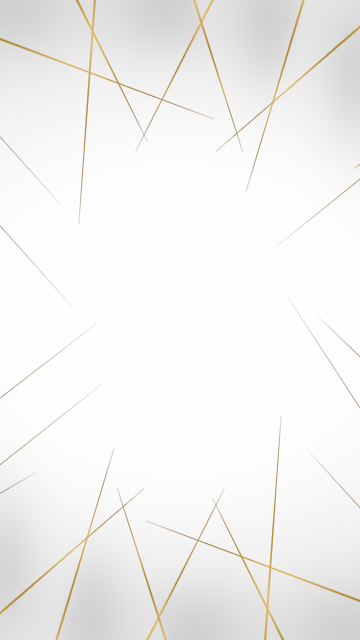
A WebGL 2 fragment shader for this background:

```glsl
#version 300 es
precision highp float;
// Pale card background: grey corner shadows framed by tapering gold and hairline strokes.

uniform vec2 u_resolution;
out vec4 outColor;

// Lengths are fractions of the canvas height, measured from its centre.
const vec3 PAPER = vec3(0.995);
const vec3 GOLD_DARK = vec3(0.70, 0.55, 0.25);
const vec3 GOLD_LIGHT = vec3(0.87, 0.73, 0.43);
const vec3 BRONZE = vec3(0.62, 0.51, 0.39);
const vec3 STEEL = vec3(0.58, 0.58, 0.60);
const float GOLD_WIDTH = 0.0036;
const float TIP_WIDTH = 0.0009;
const float HAIR_WIDTH = 0.0012;
const float VIGNETTE = 0.085;
const float SHADOW = 0.095;

// Strokes: outer end, inner end. Gold ones repeat under a half turn.
const int GOLD_COUNT = 7;
const vec4 GOLD[GOLD_COUNT] = vec4[](
  vec4(-0.281, 0.439, 0.053, 0.314),
  vec4(-0.161, 0.500, -0.051, 0.279),
  vec4(-0.133, 0.500, -0.158, 0.150),
  vec4(0.051, 0.500, -0.069, 0.264),
  vec4(0.022, 0.500, 0.098, 0.263),
  vec4(0.193, 0.500, 0.103, 0.200),
  vec4(0.281, 0.458, 0.057, 0.264));

// The first two hairlines are steel, the others bronze.
const int HAIR_COUNT = 10;
const vec4 HAIR[HAIR_COUNT] = vec4[](
  vec4(-0.281, 0.286, -0.187, 0.181),
  vec4(-0.281, 0.147, -0.169, 0.021),
  vec4(0.281, 0.220, 0.151, 0.115),
  vec4(0.281, 0.243, 0.271, 0.237),
  vec4(0.281, -0.057, 0.216, 0.005),
  vec4(0.281, -0.137, 0.169, 0.035),
  vec4(0.281, -0.293, 0.200, -0.204),
  vec4(-0.281, -0.122, -0.131, -0.006),
  vec4(-0.281, -0.226, -0.122, -0.100),
  vec4(-0.281, -0.271, -0.225, -0.238));

// Shadows: centre, radii. The first two are cut off by gold strokes.
const int SHADOW_COUNT = 4;
const int FIRST_CUT = 4;
const vec4 SHADOWS[SHADOW_COUNT] = vec4[](
  vec4(-0.02, 0.49, 0.09, 0.08),
  vec4(0.14, 0.46, 0.06, 0.10),
  vec4(0.28, 0.38, 0.06, 0.11),
  vec4(-0.27, 0.49, 0.11, 0.08));

// Signed distance to the infinite line, negative to its left going down.
float sideOf(vec2 p, vec4 s) {
  vec2 d = normalize(s.zw - s.xy);
  vec2 o = p - s.xy;
  return d.x * o.y - d.y * o.x;
}

// Returns coverage and position along a tapering stroke.
vec2 stroke(vec2 p, vec4 s, float outerWidth, float innerWidth, float pixel) {
  vec2 d = s.zw - s.xy;
  float t = clamp(dot(p - s.xy, d) / dot(d, d), -0.05, 1.0);
  float width = mix(outerWidth, innerWidth, max(t, 0.0));
  float halfWidth = 0.5 * max(width, pixel);
  float dist = length(p - s.xy - d * t);
  float cover = clamp(0.5 + (halfWidth - dist) / pixel, 0.0, 1.0);
  return vec2(cover * min(1.0, width / pixel), max(t, 0.0));
}

float cornerShadows(vec2 p) {
  float sum = 0.0;
  for (int i = 0; i < SHADOW_COUNT; i++) {
    vec2 q = (p - SHADOWS[i].xy) / SHADOWS[i].zw;
    float shade = exp(-dot(q, q));
    if (i < 2) shade *= 1.0 - 0.6 * smoothstep(-0.012, 0.012, sideOf(p, GOLD[FIRST_CUT + i]));
    sum += shade;
  }
  return sum;
}

void main() {
  vec2 p = (gl_FragCoord.xy - 0.5 * u_resolution) / u_resolution.y;
  float pixel = 1.0 / u_resolution.y;

  // Paper, vignette and soft shadows
  float vignette = smoothstep(0.2, 0.54, length(p * vec2(0.75, 1.0)));
  vec3 color = PAPER - VIGNETTE * vignette;
  color -= SHADOW * (cornerShadows(p) + cornerShadows(-p));

  // Hairlines at the sides
  for (int i = 0; i < HAIR_COUNT; i++) {
    vec2 s = stroke(p, HAIR[i], HAIR_WIDTH, 0.6 * HAIR_WIDTH, pixel);
    vec3 tint = i < 2 ? STEEL : BRONZE;
    color = mix(color, tint, s.x * (1.0 - 0.7 * s.y * s.y));
  }

  // Gold strokes at both ends, with a sheen along each
  for (int turn = 0; turn < 2; turn++) {
    vec2 q = turn == 0 ? p : -p;
    for (int i = 0; i < GOLD_COUNT; i++) {
      vec2 s = stroke(q, GOLD[i], GOLD_WIDTH, TIP_WIDTH, pixel);
      float sheen = 0.5 - 0.5 * cos(9.0 * s.y + 0.8 * float(i));
      vec3 tint = mix(GOLD_DARK, GOLD_LIGHT, sheen);
      tint = mix(tint, BRONZE, smoothstep(0.5, 0.9, s.y));
      color = mix(color, tint, s.x * (1.0 - 0.4 * smoothstep(0.8, 1.0, s.y)));
    }
  }
  outColor = vec4(color, 1.0);
}
```
